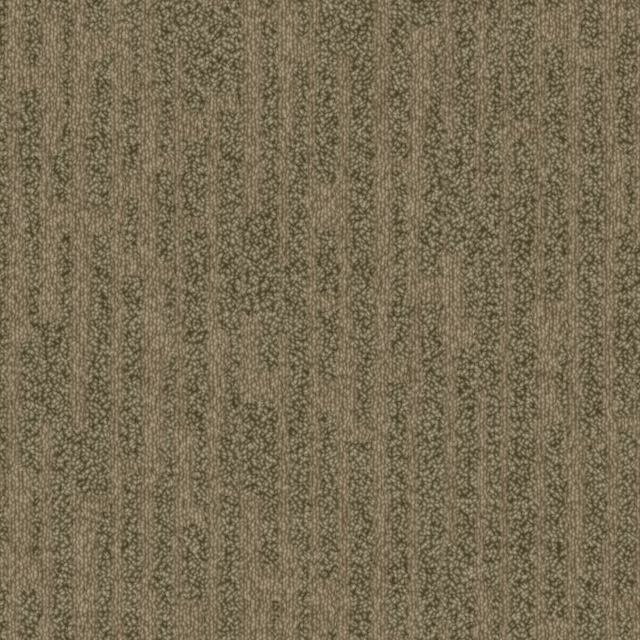
Reproduce this texture procedurally as a Shadertoy shader.

```glsl
// Loop-pile carpet: broken tan stripes of fine stitches on coarser olive pile.
#define COLUMNS 19.0
#define SEGMENTS 6.5
#define BAR_CHANCE 0.34
#define EDGE_WOBBLE 0.007
#define FINE_GRID vec2(168.0, 142.0)
#define PILE_GRID vec2(150.0, 146.0)
#define TAN vec3(0.516, 0.459, 0.358)
#define OLIVE vec3(0.455, 0.416, 0.320)
#define FINE_RELIEF 0.38
#define PILE_RELIEF 0.47
#define SAMPLES 2

vec2 hash2(vec2 p) {
    vec3 q = fract(p.xyx * vec3(0.1031, 0.1030, 0.0973));
    q += dot(q, q.yzx + 33.33);
    return fract((q.xx + q.yz) * q.zy);
}

float gradientDot(vec2 cell, vec2 offset) {
    float angle = 6.2832 * hash2(cell + 57.0).x;
    return dot(vec2(cos(angle), sin(angle)), offset);
}

// Gradient noise, roughly -0.7 to 0.7
float noise(vec2 p) {
    vec2 i = floor(p), f = p - i;
    vec2 u = f * f * f * (f * (f * 6.0 - 15.0) + 10.0);
    vec2 e = vec2(1.0, 0.0);
    float low = mix(gradientDot(i, f), gradientDot(i + e, f - e), u.x);
    float high = mix(gradientDot(i + e.yx, f - e.yx), gradientDot(i + 1.0, f - 1.0), u.x);
    return mix(low, high, u.y);
}

// 1 on the tan stripes and cross bars, 0 on the olive pile
float stripeMask(vec2 uv) {
    vec2 ragged = vec2(noise(uv * 120.0), noise(uv * 120.0 + 31.0));
    vec2 wavy = vec2(noise(uv * 38.0 + 9.0), noise(uv * 38.0 + 73.0));
    uv += EDGE_WOBBLE * (ragged + wavy);
    float x = uv.x * COLUMNS;
    x += 0.45 * noise(vec2(x * 0.6, 3.5));
    float column = floor(x);
    float across = x - column;

    vec2 columnRandom = hash2(vec2(column, 11.0));
    float y = uv.y * SEGMENTS + 7.0 * columnRandom.x;
    y += 0.7 * noise(vec2(column * 7.3, y * 0.8));
    float segment = floor(y);
    float along = y - segment;

    vec2 shape = hash2(vec2(column, segment + 40.0));
    vec2 bar = hash2(vec2(column + 90.0, segment + 70.0));
    float width = 0.18 + 0.20 * columnRandom.y + 0.36 * smoothstep(0.55, 1.0, shape.x);
    width *= step(0.10, shape.x);
    float start = 0.16 * shape.y;
    float stripe = 0.5 * width - abs(across - start - 0.5 * width);

    // Bars run from this stripe to the next one
    float barHeight = mix(0.12, 0.30, bar.y);
    float crossBar = 0.5 * barHeight - abs(along - 0.5 * barHeight);
    crossBar = bar.x < BAR_CHANCE ? crossBar * COLUMNS / SEGMENTS : -1.0;
    crossBar = min(crossBar, across - start + 0.05);
    return smoothstep(-0.13, 0.13, max(stripe, crossBar));
}

// Nearest yarn loop: x = dome height about zero, y = random tone about zero
vec2 loops(vec2 p, float jitter, float tilt) {
    float nearest = 9.0;
    float tone = 0.0;
    for (int i = -1; i <= 1; i++)
    for (int j = -1; j <= 1; j++) {
        float column = floor(p.x) + float(i);
        float y = p.y + 0.5 * mod(column, 2.0);
        vec2 cell = vec2(column, floor(y) + float(j));
        vec2 random = hash2(cell + 200.0);
        vec2 offset = vec2(p.x, y) - cell - 0.5 - jitter * (random - 0.5);
        vec2 style = hash2(cell + 613.0);
        float angle = tilt * (style.x < 0.5 ? -1.0 : 1.0);
        float c = cos(angle), s = sin(angle);
        offset = mat2(c, -s, s, c) * offset;
        float reach = length(offset * vec2(1.25, 0.82));
        if (reach < nearest) {
            nearest = reach;
            tone = style.y - 0.5;
        }
    }
    return vec2(max(0.39 - nearest, -0.24), tone);
}

vec3 carpet(vec2 uv) {
    // A slight warp keeps the rows of stitches from looking ruled
    vec2 yarn = uv + 0.0022 * vec2(noise(uv * 60.0), noise(uv * 60.0 + 17.0));
    vec2 fine = loops(yarn * FINE_GRID, 0.5, 0.3);
    vec2 pile = loops(yarn * PILE_GRID, 0.75, 0.75);
    float mottle = 0.03 * noise(uv * 70.0) + 0.012 * noise(uv * 9.0);
    vec3 tanYarn = TAN + FINE_RELIEF * fine.x + 0.12 * fine.y;
    vec3 oliveYarn = OLIVE + PILE_RELIEF * pile.x + 0.15 * pile.y;
    return mix(oliveYarn, tanYarn, stripeMask(uv)) + mottle;
}

void mainImage(out vec4 fragColor, in vec2 fragCoord) {
    vec3 color = vec3(0.0);
    for (int i = 0; i < SAMPLES; i++)
    for (int j = 0; j < SAMPLES; j++) {
        vec2 shift = (vec2(i, j) + 0.5) / float(SAMPLES) - 0.5;
        color += carpet((fragCoord + shift) / iResolution.y);
    }
    fragColor = vec4(color / float(SAMPLES * SAMPLES), 1.0);
}
```
